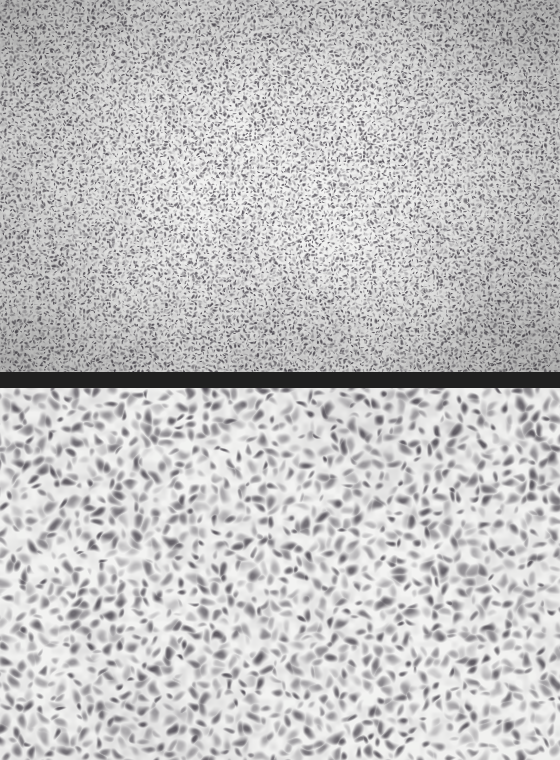
Top: the whole. Bottom: its middle third, enlarged.
Give the GLSL for this texture, as a Shadertoy shader.

```glsl
// Pale, finely pitted plaster: cellular noise scatters small dark pores over
// a light ground, with soft grain, faint mottling and darker borders.
// Every lattice wraps on whole cell counts, so the surface tiles.

const vec2  PORE_CELLS   = vec2(144.0, 96.0);
const vec2  GRAIN_CELLS  = vec2(260.0, 174.0);
const vec2  WARP_CELLS   = vec2(180.0, 120.0);
const vec2  MOTTLE_CELLS = vec2(9.0, 6.0);
const vec2  PORE_RADIUS  = vec2(0.36, 0.72);  // smallest, largest, in cells
const vec2  PORE_DEPTH   = vec2(0.22, 1.0);   // shallowest, deepest
const float PORE_STRETCH = 1.3;
const float WARP_AMOUNT  = 0.45;
const float GRAIN_AMOUNT = 0.16;
const float MOTTLE_AMOUNT = 0.16;
const vec2  BORDER_SHADE = vec2(0.13, 0.12);  // sides, top and bottom
const vec3  PORE_COLOR   = vec3(0.375, 0.36, 0.39);
const vec3  GROUND_COLOR = vec3(0.925, 0.925, 0.922);
const float TAU = 6.2831853;

// Integer hash of a lattice cell, two values in 0..1
vec2 hash2(vec2 cell, float seed) {
    uvec3 q = uvec3(cell, seed) * uvec3(1597u, 3812u, 2741u) + 977u;
    uint n = q.x * 7919u ^ q.y * 6151u ^ q.z * 4093u;
    n = (n ^ (n >> 15)) * 73471u;
    n = (n ^ (n >> 13)) * 95279u;
    n ^= n >> 16;
    uint m = (n ^ (n >> 11)) * 68909u;
    m ^= m >> 15;
    return vec2(n & 65535u, m & 65535u) / 65535.0;
}

// Smooth value noise that wraps after "cells" repeats
vec2 wrapNoise(vec2 uv, vec2 cells, float seed) {
    vec2 p = uv * cells;
    vec2 base = floor(p);
    vec2 f = p - base;
    f = f * f * (3.0 - 2.0 * f);
    vec2 lo = mod(base, cells);
    vec2 hi = mod(base + 1.0, cells);
    vec2 bottom = mix(hash2(lo, seed), hash2(vec2(hi.x, lo.y), seed), f.x);
    vec2 top = mix(hash2(vec2(lo.x, hi.y), seed), hash2(hi, seed), f.x);
    return mix(bottom, top, f.y);
}

// Depth of the deepest pore covering this point, 0 on the flat ground
float poreDepth(vec2 uv) {
    vec2 p = uv * PORE_CELLS;
    p += WARP_AMOUNT * (wrapNoise(uv, WARP_CELLS, 1.0) - 0.5);
    vec2 base = floor(p);
    float deepest = 0.0;
    for (int j = -1; j <= 1; j++) {
        for (int i = -1; i <= 1; i++) {
            vec2 cell = base + vec2(i, j);
            vec2 id = mod(cell, PORE_CELLS);
            vec2 center = cell + 0.1 + 0.8 * hash2(id, 2.0);
            vec2 form = hash2(id, 3.0);
            float angle = TAU * hash2(id, 4.0).x;
            vec2 axis = vec2(cos(angle), sin(angle));
            vec2 d = p - center;
            d = vec2(dot(d, axis) / PORE_STRETCH,
                     dot(d, vec2(-axis.y, axis.x)) * PORE_STRETCH);
            float radius = mix(PORE_RADIUS.x, PORE_RADIUS.y, form.x);
            float depth = mix(PORE_DEPTH.x, PORE_DEPTH.y, form.y);
            float pore = 1.0 - smoothstep(0.15 * radius, radius, length(d));
            deepest = max(deepest, depth * pore);
        }
    }
    return deepest;
}

void mainImage(out vec4 fragColor, in vec2 fragCoord) {
    vec2 uv = fragCoord / iResolution.xy;

    // Ground tone with fine grain and broad mottling
    float grain = wrapNoise(uv, GRAIN_CELLS, 5.0).x - 0.5;
    float mottle = 0.6 * wrapNoise(uv, MOTTLE_CELLS, 6.0).x
                 + 0.4 * wrapNoise(uv, MOTTLE_CELLS * 4.0, 7.0).x - 0.5;
    float tone = 1.0 - poreDepth(uv);
    tone += GRAIN_AMOUNT * grain + MOTTLE_AMOUNT * mottle;
    vec3 color = mix(PORE_COLOR, GROUND_COLOR, clamp(tone, 0.0, 1.05));

    // Periodic shade that darkens the borders
    vec2 border = 0.5 + 0.5 * cos(TAU * uv);
    color *= 1.0 - dot(BORDER_SHADE, border * border);

    fragColor = vec4(color, 1.0);
}
```
